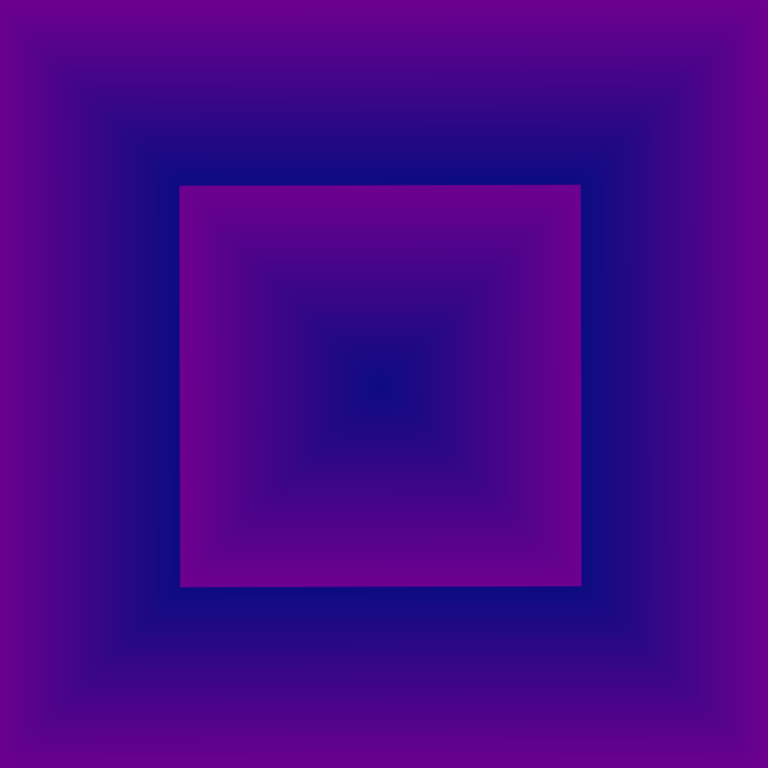
A Shadertoy shader for this background:

```glsl
const vec3 NAVY = vec3(0.045, 0.045, 0.505);
const vec3 PURPLE = vec3(0.432, 0.0, 0.560);

vec2 rotate(vec2 p, float angle) {
    float c = cos(angle), s = sin(angle);
    return vec2(c * p.x + s * p.y, c * p.y - s * p.x);
}

// Maximum with a rounded crease of the given width
float smoothMax(float a, float b, float width) {
    float h = max(width - abs(a - b), 0.0) / width;
    return max(a, b) + 0.25 * h * h * width;
}

// Linear ramp between two radii, from navy to purple
vec3 rampColor(float radius, float start, float end) {
    float t = clamp((radius - start) / (end - start), 0.0, 1.0);
    return mix(NAVY, PURPLE, t);
}

void mainImage(out vec4 fragColor, in vec2 fragCoord) {
    vec2 uv = fragCoord / iResolution.xy;
    float pixel = 1.0 / min(iResolution.x, iResolution.y);

    vec2 squareCenter = vec2(0.4954, 0.4974);
    float halfSide = 0.2614;
    float outerRadius = 0.5044;
    float tilt = 0.0022;
    float crease = 0.02;

    // Square radius, sharp for the edge and softened for the shading
    vec2 p = abs(rotate(uv - squareCenter, tilt));
    float edgeRadius = max(p.x, p.y);
    float shadeRadius = smoothMax(p.x, p.y, crease);

    // Inner square and surrounding frame
    vec3 inner = rampColor(shadeRadius, 0.0, halfSide);
    vec3 frame = rampColor(shadeRadius, halfSide, outerRadius);
    float outside = smoothstep(-pixel, pixel, edgeRadius - halfSide);

    fragColor = vec4(mix(inner, frame, outside), 1.0);
}
```
